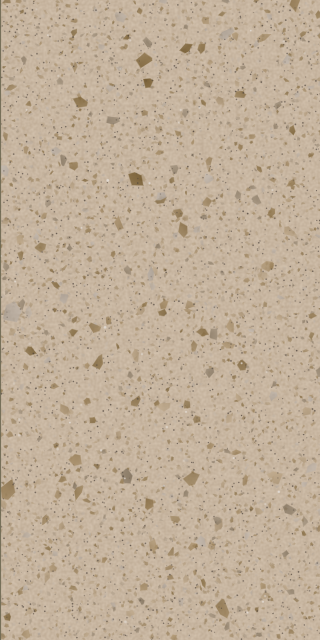
Give the GLSL for this texture, as a WebGL 2 fragment shader.

```glsl
#version 300 es
precision highp float;
// Warm beige engineered stone: a softly mottled resin ground filled with
// translucent angular chips in several sizes, then fine dark and white specks.
// Chips are random convex polygons scattered on jittered grids.

#define GROUND vec3(0.785, 0.715, 0.632)
#define OLIVE vec3(0.49, 0.39, 0.22)
#define TAN vec3(0.62, 0.52, 0.37)
#define TAUPE vec3(0.56, 0.50, 0.42)
#define GREY vec3(0.72, 0.68, 0.64)
#define SPECK vec3(0.30, 0.26, 0.23)
#define BORDER vec3(0.42, 0.40, 0.31)
#define MOTTLE 0.050
#define SPECK_SHARE 0.24
#define SOFTNESS 0.0026

uniform vec2 u_resolution;
out vec4 fragColor;

const float TAU = 6.28318;

vec3 hash3(vec2 p) {
    vec3 q = fract(p.xyx * vec3(0.1031, 0.1030, 0.0973));
    q += dot(q, q.yxz + 33.33);
    return fract((q.xxy + q.yzz) * q.zyx);
}

vec2 gradientAt(vec2 cell) {
    float a = TAU * hash3(cell + 71.0).x;
    return vec2(cos(a), sin(a));
}

float gradientNoise(vec2 p) {
    vec2 i = floor(p), f = fract(p);
    vec2 u = f * f * f * (f * (f * 6.0 - 15.0) + 10.0);
    vec2 e = vec2(1.0, 0.0);
    float low = mix(dot(gradientAt(i), f), dot(gradientAt(i + e), f - e), u.x);
    float high = mix(dot(gradientAt(i + e.yx), f - e.yx),
                     dot(gradientAt(i + e.xx), f - e.xx), u.x);
    return mix(low, high, u.y);
}

// Rounded irregular polygon of about unit radius
float chipDistance(vec2 q, vec2 id) {
    float d = length(q) - 1.25;
    for (int k = 0; k < 5; k++) {
        vec3 h = hash3(id + float(k) * 17.3 + 5.0);
        float a = TAU * (float(k) + 0.7 * h.x) / 5.0;
        d = max(d, dot(q, vec2(cos(a), sin(a))) - mix(0.55, 1.0, h.y));
    }
    return d;
}

vec3 chipColour(float pick, float tone) {
    vec3 c = mix(OLIVE, TAN, smoothstep(0.0, 0.45, pick));
    c = mix(c, TAUPE, step(0.50, pick));
    c = mix(c, mix(TAN, GROUND, 0.45), step(0.64, pick));
    c = mix(c, GREY, step(0.82, pick));
    return c + 0.06 * (tone - 0.5);
}

vec3 addChips(vec3 colour, vec2 p, float cell, float radius, float share,
              float opacity, float seed, float edge) {
    vec2 home = floor(p / cell);
    for (int y = -1; y <= 1; y++)
    for (int x = -1; x <= 1; x++) {
        vec2 id = home + vec2(x, y) + seed;
        vec3 place = hash3(id);
        if (place.z > share) continue;
        vec3 form = hash3(id + 131.7), look = hash3(id + 257.1);
        vec2 centre = (id - seed + 0.1 + 0.8 * place.xy) * cell;
        float r = radius * mix(0.55, 1.0, form.x * form.x);
        float a = TAU * form.y, s = mix(0.72, 1.35, form.z);
        vec2 q = mat2(cos(a), -sin(a), sin(a), cos(a)) * (p - centre) / r;
        q *= vec2(s, 1.0 / s);
        float d = chipDistance(q, id) * r;
        float cover = 1.0 - smoothstep(-edge, edge, d);
        // Uneven depth: one side fades into the resin
        vec3 c = chipColour(look.x, look.y) + 0.035 * q.x;
        float depth = opacity * mix(0.7, 1.0, look.z) * (1.0 - 0.15 * clamp(q.y, 0.0, 1.0));
        colour = mix(colour, c, cover * depth);
    }
    return colour;
}

vec3 addSpecks(vec3 colour, vec2 p, float cell, float radius, vec3 tint,
               float share, float seed, float edge) {
    vec2 home = floor(p / cell);
    for (int y = -1; y <= 1; y++)
    for (int x = -1; x <= 1; x++) {
        vec2 id = home + vec2(x, y) + seed;
        vec3 place = hash3(id), look = hash3(id + 93.5);
        vec2 centre = (id - seed + place.xy) * cell;
        float r = radius * mix(0.6, 1.1, look.x);
        float cover = 1.0 - smoothstep(r - edge, r + edge, length(p - centre));
        colour = mix(colour, tint, cover * step(place.z, share) * mix(0.2, 0.85, look.y));
    }
    return colour;
}

void main() {
    vec2 p = gl_FragCoord.xy / u_resolution.x;
    float edge = max(SOFTNESS, 0.75 / u_resolution.x);

    // Mottled ground
    float mottle = gradientNoise(p * 110.0) + 0.5 * gradientNoise(p * 34.0 + 9.0);
    vec3 colour = GROUND + MOTTLE * mottle * vec3(0.9, 1.0, 1.1);

    // Faint buried flakes, then chips from small to large
    colour = addChips(colour, p, 0.023, 0.0075, 0.60, 0.38, 400.0, edge);
    colour = addChips(colour, p, 0.026, 0.0080, 0.42, 0.75, 100.0, edge);
    colour = addChips(colour, p, 0.052, 0.0165, 0.32, 0.85, 200.0, edge);
    colour = addChips(colour, p, 0.110, 0.0300, 0.20, 0.92, 300.0, edge);

    // Dark grains in loose clusters, rare white glints
    float cluster = 1.0 + 0.9 * gradientNoise(floor(p / 0.014) * 0.12);
    colour = addSpecks(colour, p, 0.014, 0.0021, SPECK, SPECK_SHARE * cluster, 500.0, edge);
    colour = addSpecks(colour, p, 0.060, 0.0040, vec3(0.90, 0.88, 0.86), 0.07, 600.0, edge);

    // Thin shaded left border
    colour = mix(BORDER, colour, smoothstep(0.003 - edge, 0.003 + edge, p.x));
    fragColor = vec4(colour, 1.0);
}
```
